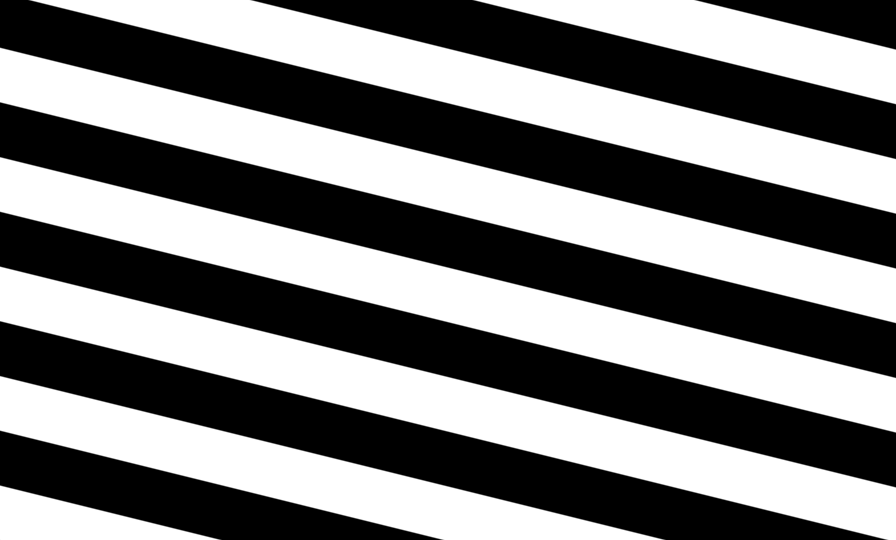
Reproduce this pattern procedurally as a Shadertoy shader.

```glsl
// Even black and white diagonal stripes that fall gently to the right.
// Each point is projected on the stripe normal, folded into one period,
// and shaded by its signed distance to the nearest black band.

const vec3  BAND_COLOR   = vec3(0.0);
const vec3  GROUND_COLOR = vec3(1.0);
const float TILT         = 0.2416;  // downward slope angle, radians
const float PERIOD       = 0.1968;  // band spacing, in canvas heights
const float BAND_WIDTH   = 0.0986;  // black band thickness
const float BAND_CENTER  = 0.0365;  // offset of a band from the top left corner
const float EDGE_PIXELS  = 0.9;     // half width of the smoothed edge

// Signed distance to the nearest repeated band, negative inside.
float bandDistance(float across) {
    float folded = mod(across - BAND_CENTER + 0.5 * PERIOD, PERIOD) - 0.5 * PERIOD;
    return abs(folded) - 0.5 * BAND_WIDTH;
}

void mainImage(out vec4 fragColor, in vec2 fragCoord) {
    // Canvas heights, measured from the top left corner.
    vec2 point = vec2(fragCoord.x, iResolution.y - fragCoord.y) / iResolution.y;
    vec2 normal = vec2(-sin(TILT), cos(TILT));

    // Antialiased blend between band and ground.
    float edge = EDGE_PIXELS / iResolution.y;
    float ground = smoothstep(-edge, edge, bandDistance(dot(point, normal)));
    fragColor = vec4(mix(BAND_COLOR, GROUND_COLOR, ground), 1.0);
}
```
